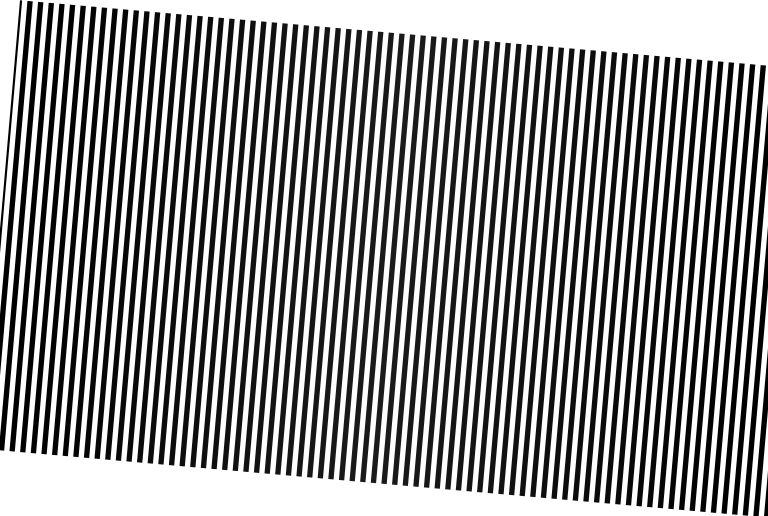
This pattern is drawn by a Shadertoy shader. Its source:

```glsl
// Coverage of a shape from its signed distance, softened over one pixel
float coverage(float dist, float pixel) {
    return clamp(0.5 - dist / pixel, 0.0, 1.0);
}

// Signed distance to the nearest stripe, each filling half its period
float stripeDistance(float x, float period) {
    float cell = fract(x / period + 0.65) - 0.5;
    return (abs(cell) - 0.25) * period;
}

void mainImage(out vec4 fragColor, in vec2 fragCoord) {
    float pixel = 1.0 / iResolution.x;
    vec2 p = (fragCoord - 0.5 * iResolution.xy) * pixel;

    // Tilt the panel clockwise
    float tilt = radians(5.0);
    float c = cos(tilt), s = sin(tilt);
    vec2 q = vec2(c * p.x - s * p.y, s * p.x + c * p.y);

    // Stripes, cut by the panel's left, top and bottom edges
    float ink = coverage(stripeDistance(q.x, 1.0 / 72.0), pixel);
    ink *= coverage(abs(q.y) - 0.293, pixel);
    ink *= coverage(-0.5014 - q.x, pixel);

    // Black ink lifts to charcoal towards the middle
    float sheen = 0.105 * clamp(1.0 - abs(q.x - 0.01) / 0.48, 0.0, 1.0);
    vec3 color = mix(vec3(1.0), vec3(sheen), ink);

    fragColor = vec4(color, 1.0);
}
```
